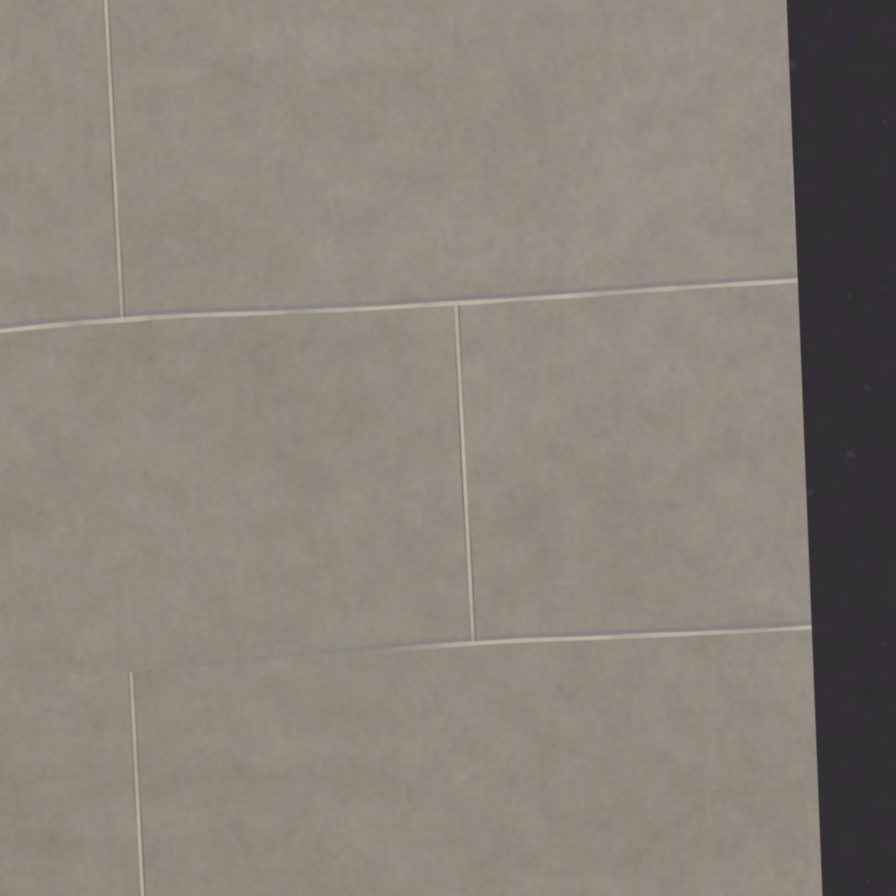
Write a WebGL 2 fragment shader that draws this texture.

```glsl
#version 300 es
precision highp float;
// Large taupe wall tiles in half-offset courses, pale thin joints, dark strip at the right.

uniform vec2 u_resolution;
out vec4 fragColor;

const vec3 TILE_WARM = vec3(0.558, 0.528, 0.480);
const vec3 TILE_PALE = vec3(0.596, 0.566, 0.524);
const vec3 TILE_COOL = vec3(0.562, 0.534, 0.520);
const vec3 GROUT = vec3(0.735, 0.705, 0.635);
const vec3 BED_SHADE = vec3(0.490, 0.470, 0.520);
const vec3 HEAD_SHADE = vec3(0.440, 0.405, 0.375);
const vec3 STRIP_VIOLET = vec3(0.200, 0.182, 0.210);
const vec3 STRIP_GREY = vec3(0.190, 0.190, 0.192);

const float COURSE_HEIGHT = 0.386;
const float COURSE_BASE = 0.241;
const float TILE_WIDTH = 0.757;
const float TILE_START = 0.113;
const float WALL_EDGE = 0.878;

vec2 hashGradient(vec2 cell) {
    vec2 h = vec2(dot(cell, vec2(127.1, 311.7)), dot(cell, vec2(269.5, 183.3)));
    return fract(sin(h) * 43758.55) * 2.0 - 1.0;
}

float gradientNoise(vec2 p) {
    vec2 i = floor(p), f = fract(p);
    vec2 w = f * f * f * (f * (f * 6.0 - 15.0) + 10.0);
    vec2 e = vec2(0.0, 1.0);
    float a = dot(hashGradient(i), f);
    float b = dot(hashGradient(i + e.yx), f - e.yx);
    float c = dot(hashGradient(i + e.xy), f - e.xy);
    float d = dot(hashGradient(i + e.yy), f - e.yy);
    return mix(mix(a, b, w.x), mix(c, d, w.x), w.y);
}

float fbm(vec2 p, int octaves) {
    float sum = 0.0, amplitude = 0.5;
    for (int k = 0; k < octaves; k++) {
        sum += amplitude * gradientNoise(p);
        p = p * 2.03 + 17.3;
        amplitude *= 0.5;
    }
    return sum;
}

// Coverage of a soft band centred on zero distance.
float band(float dist, float halfWidth, float blur) {
    return 1.0 - smoothstep(halfWidth - blur, halfWidth + blur, abs(dist));
}

// Uneven strength along a joint, each row or column with its own seed.
float wear(float along, float seed, float base, float least) {
    float rough = gradientNoise(vec2(along, seed)) + 0.4 * gradientNoise(vec2(along * 4.0, seed));
    return clamp(base + 0.8 * rough, least, 1.0);
}

// Leaning and slightly bowed wall coordinates.
vec2 wallCoords(vec2 p) {
    float lean = mix(0.051, 0.040, smoothstep(0.55, 0.88, p.x));
    float level = clamp((p.y - 0.26) / COURSE_HEIGHT, 0.0, 1.0);
    float offset = (p.x - mix(0.56, 0.15, level)) / 0.2;
    float bow = 0.007 * exp(-offset * offset);
    float wobble = 0.0015 * gradientNoise(vec2(p.x * 9.0, 3.7));
    float slope = 0.0645 + 0.003 * level;
    return vec2(p.x - lean * (1.0 - p.y), p.y - slope * p.x - bow + wobble);
}

vec3 tileSurface(vec2 p, vec2 tileId) {
    float light = 0.5 + 0.3 * (p.x - 0.4) + 0.55 * (p.y - 0.5);
    float clouds = fbm(p * vec2(5.0, 6.0) + tileId * 3.1, 3);
    float mottle = fbm(p * vec2(21.0, 25.0) + tileId * 5.7, 4);
    float cool = smoothstep(-0.10, 0.35, fbm(p * vec2(30.0, 22.0) + 31.0, 3) + 0.12 * (p.x - 0.4));
    vec3 color = mix(TILE_WARM, TILE_PALE, clamp(light + clouds * 0.9 + mottle * 0.5, 0.0, 1.0));
    color = mix(color, TILE_COOL, 0.6 * cool);
    color += 0.016 * clouds + 0.032 * mottle;

    // Faint dark scuffs, upright streaks and grain.
    color -= 0.03 * smoothstep(0.16, 0.42, fbm(p * vec2(34.0, 24.0) + 8.0, 2));
    color += 0.014 * gradientNoise(p * vec2(85.0, 40.0) + 3.0);
    color += vec3(0.010, 0.0, -0.014) * gradientNoise(p * 55.0);
    return color + 0.018 * gradientNoise(p * 95.0) + 0.016 * gradientNoise(p * 170.0);
}

vec3 stripSurface(vec2 p) {
    float speck = smoothstep(0.40, 0.60, gradientNoise(p * 48.0 + 5.0));
    vec3 color = mix(STRIP_VIOLET, STRIP_GREY, smoothstep(-0.12, 0.12, fbm(p * 22.0, 3)));
    return color + 0.025 * fbm(p * 45.0, 3) + 0.05 * speck;
}

void main() {
    vec2 p = gl_FragCoord.xy / u_resolution;
    float blur = max(0.0015, 0.7 / min(u_resolution.x, u_resolution.y));
    vec2 wall = wallCoords(p);

    // Course index and half-tile stagger.
    float level = (wall.y - COURSE_BASE) / COURSE_HEIGHT;
    float course = floor(level);
    float stagger = 0.5 * (1.0 - mod(course, 2.0));
    float along = (wall.x - TILE_START - 0.005 * course) / TILE_WIDTH - stagger;
    vec3 color = tileSurface(p, vec2(floor(along), course));

    // Signed distances to the nearest joints; none stands at the wall's edge.
    float joint = floor(level + 0.5);
    float bedDist = (level - joint) * COURSE_HEIGHT;
    float headDist = (along - floor(along + 0.5)) * TILE_WIDTH;
    float inside = step(wall.x, WALL_EDGE - 0.04);

    // The lower bed joint fades away toward the left.
    float lower = step(joint, 0.5);
    float bedFade = mix(1.0, smoothstep(0.40, 0.56, p.x), lower);
    float shadeFade = mix(1.0, smoothstep(0.10, 0.55, p.x), lower);
    float bedWear = wear(p.x * 13.0, joint * 4.3 + 0.4, 0.76, 0.35);
    float headWear = inside * wear(p.y * 13.0, course * 5.3 + 0.6, 0.72, 0.35);
    float bedWidth = 0.0023 + 0.0012 * gradientNoise(vec2(p.x * 17.0, joint + 0.3));
    float shadeSide = gradientNoise(vec2(p.y * 7.0, course * 2.7 + 0.3));

    // Narrow shade beside each joint, then the pale grout.
    float rightShade = smoothstep(-0.25, 0.25, shadeSide) * band(headDist - 0.003, 0.001, 0.0016);
    float leftShade = smoothstep(-0.25, 0.25, -shadeSide) * band(headDist + 0.003, 0.001, 0.0016);
    color = mix(color, BED_SHADE, 0.6 * shadeFade * band(bedDist - 0.0055, 0.002, 0.003));
    color = mix(color, HEAD_SHADE, 0.6 * inside * (rightShade + leftShade));
    color = mix(color, GROUT, headWear * band(headDist, 0.0017, blur));
    color = mix(color, GROUT, bedFade * bedWear * band(bedDist, bedWidth, blur));

    // Wall edge against the dark strip.
    float strip = smoothstep(-blur, blur, wall.x - WALL_EDGE);
    color = mix(color, stripSurface(p), strip);
    fragColor = vec4(color, 1.0);
}
```
